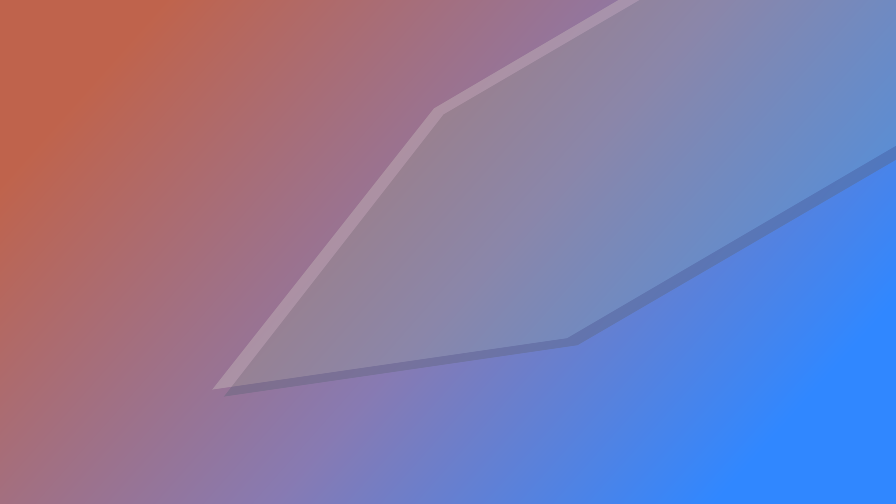
This background is drawn by a Shadertoy shader. Its source:

```glsl
// A translucent bevelled blade over a diagonal gradient from rust to blue.
// Each rim of the blade is a bent line; half-plane distances of the inner and
// outer rims are combined into the face, a lit bevel and a shaded bevel.

const vec3 RUST  = vec3(0.75, 0.39, 0.30);
const vec3 MAUVE = vec3(0.53, 0.48, 0.70);
const vec3 BLUE  = vec3(0.19, 0.53, 1.00);
const vec3 GLASS = vec3(0.59, 0.69, 0.54);
const vec3 LIGHT = vec3(0.95, 0.80, 0.90);
const vec3 SHADE = vec3(0.15, 0.12, 0.40);

// Signed distance to the line a-b, positive on its left
float leftOf(vec2 p, vec2 a, vec2 b) {
    vec2 dir = normalize(b - a);
    return dot(p - a, vec2(-dir.y, dir.x));
}

// Smooth coverage of the convex region left of the bent line a-b-c
float bentRegion(vec2 p, vec2 a, vec2 b, vec2 c, float pixel) {
    float d = min(leftOf(p, a, b), leftOf(p, b, c));
    return smoothstep(-0.5 * pixel, 0.5 * pixel, d);
}

// Linear ramp from 0 at start to 1 at end, clamped outside
float ramp(float start, float end, float x) {
    return clamp((x - start) / (end - start), 0.0, 1.0);
}

// Three-stop gradient running from the upper left to the lower right
vec3 backdrop(vec2 p) {
    float along = dot(vec2(p.x, 1.0 - p.y), vec2(0.747, 0.664));
    vec3 warm = mix(RUST, MAUVE, ramp(0.25, 1.07, along));
    return mix(warm, BLUE, ramp(1.07, 1.72, along));
}

void mainImage(out vec4 fragColor, in vec2 fragCoord) {
    float pixel = 1.0 / iResolution.y;
    vec2 p = fragCoord * pixel;

    // Rims of the blade
    float upperOuter = bentRegion(p, vec2(1.227, 1.0), vec2(0.861, 0.785), vec2(0.421, 0.227), pixel);
    float upperInner = bentRegion(p, vec2(1.269, 1.0), vec2(0.880, 0.773), vec2(0.458, 0.231), pixel);
    float lowerInner = bentRegion(p, vec2(0.421, 0.227), vec2(1.125, 0.329), vec2(1.778, 0.711), pixel);
    float lowerOuter = bentRegion(p, vec2(0.444, 0.213), vec2(1.146, 0.315), vec2(1.778, 0.683), pixel);

    // Bevels and the whole silhouette
    float litBevel = upperOuter * lowerInner * (1.0 - upperInner);
    float darkBevel = upperInner * lowerOuter * (1.0 - lowerInner);
    float blade = max(upperOuter * lowerInner, upperInner * lowerOuter);

    // Layers from back to front
    vec3 color = backdrop(p);
    color = mix(color, GLASS, 0.22 * blade);
    color = mix(color, LIGHT, 0.22 * litBevel);
    color = mix(color, SHADE, 0.20 * darkBevel);
    fragColor = vec4(color, 1.0);
}
```
